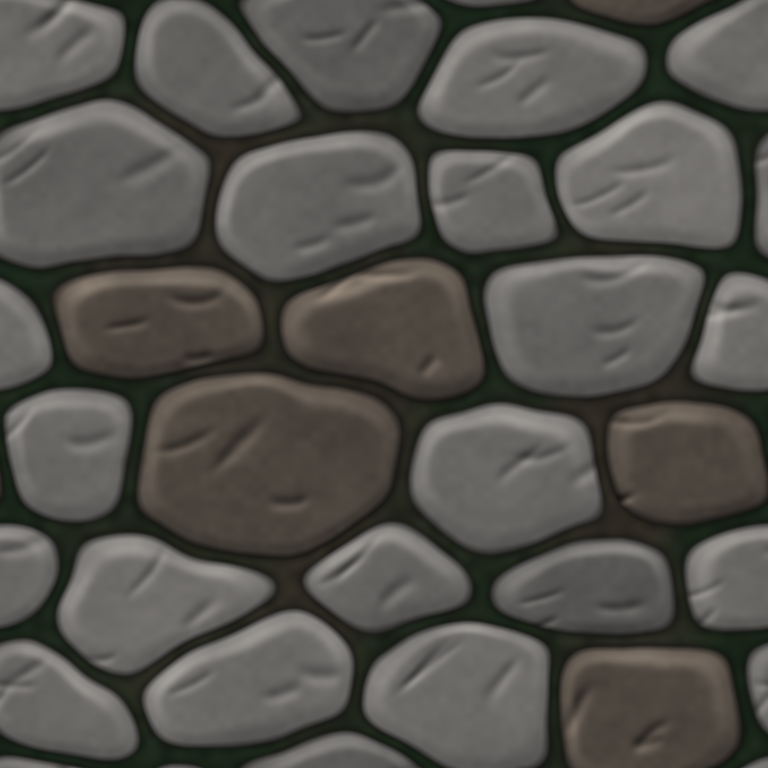
Reproduce this texture procedurally as a three.js fragment shader.

```glsl
// Tiling wall of rounded grey field stones set in dark mossy mortar.
// Stones are cells of a wrapped, weighted Voronoi diagram; a soft minimum of the
// distances to their borders rounds the corners and gives the normal of the bevel.
varying vec2 vUv;

const vec2 GRID = vec2(4.0, 6.0);        // stones across and up (rows even)
const float JITTER = 0.62;               // scatter of stone centres
const float SIZE_SPREAD = 0.36;          // difference between big and small stones
const float ROUNDING = 75.0;             // lower is rounder
const float HALF_GAP = 0.0055;           // half the width of a joint
const float BEVEL = 0.030;               // width of the worn rim
const vec2 LIGHT = vec2(-0.35, 0.94);    // direction towards the light
const vec3 STONE_TINT = vec3(1.02, 1.0, 0.975);
const vec3 BROWN_TINT = vec3(1.10, 1.0, 0.90);
const vec3 MOSS = vec3(0.105, 0.150, 0.100);
const vec3 EARTH = vec3(0.185, 0.170, 0.140);

float hash(vec2 p) {
  return fract(sin(dot(p, vec2(127.1, 311.7))) * 43758.5453);
}

vec2 hash2(vec2 p) {
  return vec2(hash(p), hash(p + 37.3));
}

// Value noise that repeats after a whole number of lattice cells
float noise(vec2 uv, float period) {
  vec2 p = uv * period;
  vec2 i = floor(p);
  vec2 f = fract(p);
  f = f * f * (3.0 - 2.0 * f);
  vec2 lo = mod(i, period);
  vec2 hi = mod(i + 1.0, period);
  return mix(mix(hash(lo), hash(vec2(hi.x, lo.y)), f.x),
             mix(hash(vec2(lo.x, hi.y)), hash(hi), f.x), f.y);
}

float fbm(vec2 uv, float period) {
  return 0.55 * noise(uv, period) + 0.30 * noise(uv, period * 2.0)
       + 0.15 * noise(uv, period * 4.0);
}

vec2 wobble(vec2 uv, float period) {
  return vec2(noise(uv, period), noise(uv + 0.5, period)) - 0.5;
}

// Centre (xy) and weight (z) of the stone in a grid cell, odd rows shifted
vec3 stoneSeed(vec2 cell) {
  vec2 id = mod(cell, GRID);
  vec2 centre = cell + 0.5 + JITTER * (hash2(id) - 0.5);
  centre.x += 0.5 * mod(id.y, 2.0);
  return vec3(centre, SIZE_SPREAD * hash(id + 71.9));
}

// Chiselled grooves: dark on the upper lip, light on the lower one
float grooves(vec2 local, vec2 id) {
  float shade = 0.0;
  for (int i = 0; i < 3; i++) {
    vec2 key = id + 13.7 * float(i + 1);
    vec2 r = hash2(key);
    vec2 p = local - (r - 0.5) * vec2(0.20, 0.12);
    float angle = mix(0.05, 0.85, hash(key + 5.1));
    float c = cos(angle);
    float s = sin(angle);
    p = vec2(c * p.x + s * p.y, c * p.y - s * p.x);
    float across = (p.y - 5.0 * (0.9 - angle) * p.x * p.x) / mix(0.006, 0.010, r.x);
    float along = p.x / mix(0.018, 0.042, r.y);
    shade -= across * exp(-across * across - along * along * along * along);
  }
  return shade;
}

void main() {
  vec2 uv = vUv + 0.030 * wobble(vUv, 8.0) + 0.007 * wobble(vUv, 20.0);
  vec2 q = uv * GRID;
  vec2 base = floor(q);

  // Find the stone that owns this point
  vec3 stone = vec3(0.0);
  vec2 cell = base;
  float best = 1e5;
  for (int y = -2; y <= 2; y++) {
    for (int x = -2; x <= 2; x++) {
      vec2 c = base + vec2(float(x), float(y));
      vec3 s = stoneSeed(c);
      vec2 r = q - s.xy;
      float power = dot(r, r) - s.z;
      if (power < best) { best = power; stone = s; cell = c; }
    }
  }

  // Soft minimum of border distances, with the matching inward normal
  float total = 0.0;
  vec2 inward = vec2(0.0);
  for (int y = -2; y <= 2; y++) {
    for (int x = -2; x <= 2; x++) {
      if (x == 0 && y == 0) continue;
      vec3 s = stoneSeed(cell + vec2(float(x), float(y)));
      vec2 r = q - s.xy;
      vec2 slope = (stone.xy - s.xy) * GRID;
      float dist = 0.5 * (dot(r, r) - s.z - best) / length(slope);
      float w = exp(-ROUNDING * dist);
      total += w;
      inward += w * normalize(slope);
    }
  }
  inward /= max(total, 1e-9);
  float edge = -log(max(total, 1e-9)) / ROUNDING - HALF_GAP;

  // Stone face: own tone, cloudy mottling, soft dents and grooves
  vec2 id = mod(cell, GRID);
  float brown = step(0.84, hash(id + 23.5));
  float tone = mix(mix(0.325, 0.435, hash(id + 51.2)), 0.27, brown);
  float dents = fbm(vUv, 14.0) - fbm(vUv + 0.010 * LIGHT, 14.0);
  tone += 0.07 * (fbm(vUv, 9.0) - 0.5) + 0.09 * dents + 0.02 * (noise(vUv, 90.0) - 0.5);
  tone += 0.19 * grooves((q - stone.xy) / GRID, id);

  // Worn rim: lit bevel, pale ridge inside it, dark outline
  float t = edge / (BEVEL * mix(0.7, 1.25, noise(vUv, 12.0)));
  float bevel = 1.0 - smoothstep(0.5, 1.05, t);
  float ridge = exp(-pow((t - 0.7) / 0.28, 2.0));
  float wear = mix(0.6, 1.3, noise(vUv, 18.0));
  float facing = dot(-inward, LIGHT);
  tone += wear * (bevel * (0.03 + 0.095 * facing) + ridge * (0.035 + 0.025 * facing));
  tone *= mix(0.42, 1.0, smoothstep(-0.001, 0.010, edge));
  vec3 stoneColour = tone * mix(STONE_TINT, BROWN_TINT, brown);

  // Mortar, darker where it meets the stones
  vec3 mortar = mix(MOSS, EARTH, smoothstep(0.3, 0.7, fbm(vUv, 5.0)));
  mortar *= mix(0.85, 1.15, noise(vUv, 60.0)) * (1.0 - 0.35 * exp(min(edge, 0.0) / 0.005));

  gl_FragColor = vec4(mix(mortar, stoneColour, smoothstep(-0.002, 0.003, edge)), 1.0);
}
```
